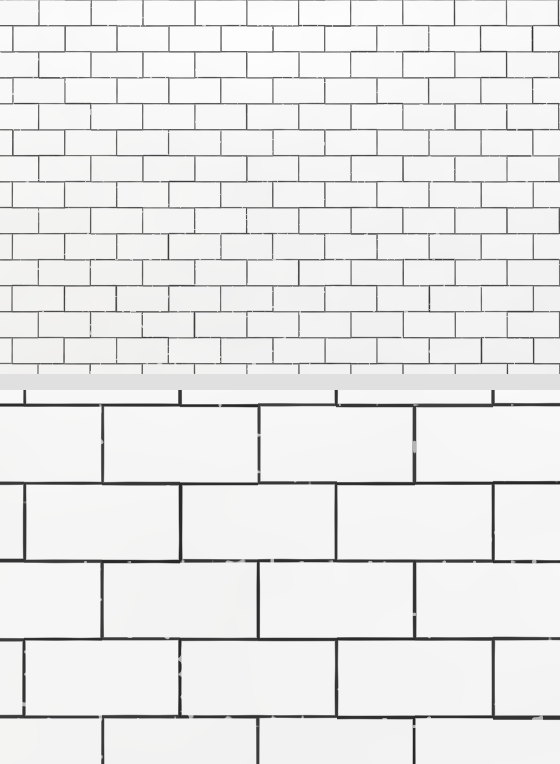
Top: the whole. Bottom: its middle third, enlarged.
A Shadertoy shader for this texture:

```glsl
// A wall of glossy white tiles in running bond with thin dark grout.
// Joints are found by rounding to the nearest grid line; hashes and noise
// vary their position, width and tone, and each tile's shade and tilt.

const float TILE_H = 0.0695;          // lengths are in canvas heights
const float TILE_W = 0.1389;
const float FIRST_LINE = 0.0689;      // top edge to first full bed joint
const float BOND_SHIFT = 0.638;       // sideways phase of the top row
const float GROUT_WIDTH = 0.0026;
const vec3 GROUT = vec3(0.15, 0.15, 0.155);
const vec3 FLECK = vec3(0.86);

float hash(vec2 p) {
    vec3 q = fract(vec3(p.xyx) * vec3(0.1031, 0.1030, 0.0973));
    q += dot(q, q.yzx + 33.33);
    return fract((q.x + q.y) * q.z);
}

float noise(vec2 p) {
    vec2 i = floor(p), f = fract(p);
    f = f * f * (3.0 - 2.0 * f);
    vec2 e = vec2(0.0, 1.0);
    return mix(mix(hash(i), hash(i + e.yx), f.x),
               mix(hash(i + e), hash(i + e.yy), f.x), f.y);
}

// Box-filtered coverage of a line, valid also when thinner than a pixel
float lineCoverage(float d, float width, float blur) {
    float h = 0.5 * width;
    return clamp(0.5 + (h - d) / blur, 0.0, 1.0)
         - clamp(0.5 - (h + d) / blur, 0.0, 1.0);
}

// Grout strength of one joint; id names the joint, p is the wall position
float joint(float d, vec2 id, vec2 p, float blur) {
    float shift = (hash(id + 3.7) - 0.5) * 0.0012;
    float heavy = step(0.93, hash(id + 21.3));
    float width = GROUT_WIDTH * (0.8 + 0.25 * hash(id + 11.9)
                + 0.25 * noise(p * 45.0) + 0.35 * heavy);
    return lineCoverage(abs(d - shift), width, blur)
         * mix(0.88, 1.0, hash(id + 47.1));
}

// Glaze shade: soft light from above, a highlight, and tile variation
vec3 glaze(vec2 p, vec2 tile, vec2 local) {
    float shade = mix(0.976, 0.948, smoothstep(0.0, 0.9, p.y));
    vec2 g = (p - vec2(-0.03, 0.1)) / vec2(0.4, 0.18);
    shade += 0.014 * exp(-dot(g, g));
    shade += 0.010 * (hash(tile) - 0.5);
    vec2 tilt = vec2(hash(tile + 5.3), hash(tile + 8.1)) - 0.5;
    shade += 0.010 * dot(tilt, local - 0.5);
    shade += 0.004 * (noise(p * 20.0) - 0.5);
    float warm = smoothstep(0.2, 0.8, p.y) * smoothstep(0.1, -0.75, p.x);
    return vec3(shade) - warm * vec3(0.0, 0.001, 0.006);
}

void mainImage(out vec4 fragColor, in vec2 fragCoord) {
    // Centred across, measured downwards from the top
    vec2 p = vec2(fragCoord.x - 0.5 * iResolution.x,
                  iResolution.y - fragCoord.y) / iResolution.y;
    float blur = 1.3 / iResolution.y;

    // Running bond, spreading slightly towards the bottom
    float tileW = TILE_W * (1.0 + 0.004 * p.y);
    float v = (p.y - FIRST_LINE) / TILE_H + 1.0;
    float row = floor(v);
    float u = p.x / tileW + BOND_SHIFT - 0.5 * mod(row, 2.0);
    vec2 cell = vec2(u, v);

    // Nearest upright and level joints
    float upright = floor(u + 0.5);
    float level = floor(v + 0.5);
    float segment = floor(2.0 * (p.x / tileW + BOND_SHIFT));
    float head = joint((u - upright) * tileW, vec2(upright, row) + 50.0, p, blur);
    float bed = joint((v - level) * TILE_H, vec2(segment, level) + 150.0, p, blur);
    float grout = max(head, bed);

    // Sparse pale chips in the joints, mostly low and near the middle
    float low = smoothstep(0.5, 0.75, p.y) * smoothstep(0.55, 0.1, abs(p.x + 0.2));
    float chip = smoothstep(0.86, 0.94, noise(p * 150.0) + 0.06 * low);
    vec3 groutColor = mix(GROUT, FLECK, 0.75 * chip);

    vec3 color = mix(glaze(p, floor(cell) + 80.0, fract(cell)), groutColor, grout);
    fragColor = vec4(color, 1.0);
}
```
